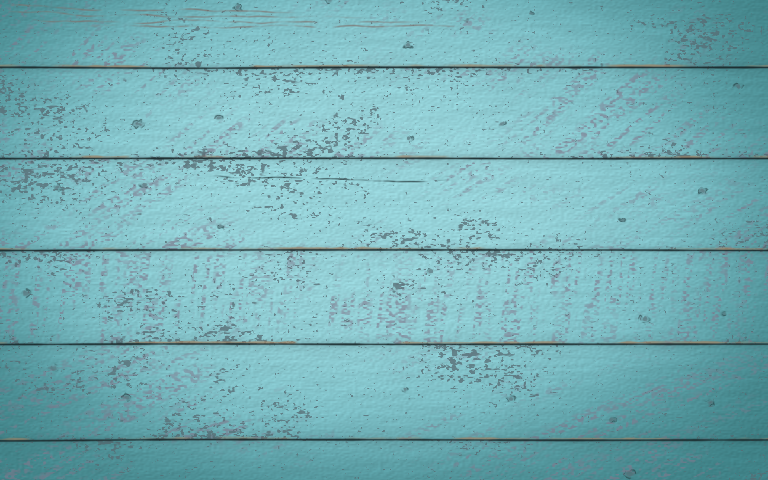
A Shadertoy shader for this texture:

```glsl
const vec3 PAINT_LIGHT = vec3(0.585, 0.82, 0.845);
const vec3 PAINT_MID = vec3(0.43, 0.70, 0.73);
const vec3 PAINT_DARK = vec3(0.25, 0.51, 0.53);
const vec3 WORN_GREY = vec3(0.34, 0.42, 0.45);
const vec3 WORN_MAUVE = vec3(0.50, 0.47, 0.55);
const vec3 BARE_WOOD = vec3(0.66, 0.55, 0.43);
const vec3 GAP_COLOR = vec3(0.10, 0.16, 0.17);

float hash(vec2 c) {
    vec3 q = fract(vec3(c.xyx) * 0.1031);
    q += dot(q, q.yzx + 33.33);
    return fract((q.x + q.y) * q.z);
}

float noise(vec2 p) {
    vec2 i = floor(p), f = fract(p);
    f = f * f * (3.0 - 2.0 * f);
    return mix(mix(hash(i), hash(i + vec2(1, 0)), f.x),
               mix(hash(i + vec2(0, 1)), hash(i + vec2(1, 1)), f.x), f.y);
}

float fbm(vec2 p) {
    float sum = 0.0, amp = 0.5;
    for (int i = 0; i < 4; i++) {
        sum += amp * noise(p);
        p = p * 2.03 + 17.1;
        amp *= 0.5;
    }
    return sum;
}

float line(float d, float halfWidth, float px) {
    return 1.0 - smoothstep(halfWidth - px, halfWidth + px, abs(d));
}

// Height of the gap under board k
float seamHeight(float k, float x) {
    return 0.083 + 0.194 * k + 0.0018 * k * (4.0 - k)
         + 0.003 * (noise(vec2(x * 2.5, k * 7.3)) - 0.5);
}

// Wavering horizontal split between two ends
float crack(vec2 p, vec2 a, vec2 b, float width, float px) {
    float t = (p.x - a.x) / (b.x - a.x);
    float ends = smoothstep(0.0, 0.06, t) * smoothstep(1.0, 0.85, t);
    float y = mix(a.y, b.y, t) + 0.03 * (fbm(vec2(p.x * 5.0, a.y * 40.0)) - 0.47);
    float pieces = smoothstep(0.25, 0.65, fbm(vec2(p.x * 22.0, a.y * 50.0)));
    return line(p.y - y, width, px) * ends * pieces;
}

// x: dark rim, y: worn core
vec2 knot(vec2 p, float board, float base, float px) {
    float cell = floor(p.x / 0.2);
    vec2 seed = vec2(cell + 5.0, board * 13.0 + 29.0);
    vec2 center = vec2((cell + 0.2 + 0.6 * hash(seed)) * 0.2,
                       base + 0.03 + 0.13 * hash(seed + 41.0));
    float radius = mix(0.004, 0.010, hash(seed + 73.0));
    float d = length((p - center) * vec2(0.85, 1.15)) + 0.006 * (noise(p * 180.0) - 0.5);
    float present = step(0.38, hash(seed + 97.0));
    float rim = line(d - radius, 0.0014, px) * smoothstep(0.2, 0.7, noise(p * 120.0));
    return present * vec2(rim, 1.0 - smoothstep(radius * 0.3, radius, d));
}

// Broken strokes left across the grain
float sawMarks(vec2 p, float slant) {
    float across = (p.x - slant * p.y) / sqrt(1.0 + slant * slant);
    float strokes = smoothstep(0.35, 0.8, noise(vec2(across * 120.0, p.y * 11.0)));
    float ticks = smoothstep(0.42, 0.8, noise(p * vec2(150.0, 270.0)));
    return strokes * ticks;
}

// Sparse paint loss; larger scale gives smaller chips
float chips(vec2 p, vec2 scale, float threshold) {
    float n = 0.7 * noise(p * scale) + 0.3 * noise(p * scale * 2.3 + 9.0);
    return smoothstep(threshold, threshold + 0.12, n);
}

vec3 paintShade(vec2 p, float aspect) {
    float r = length((p - vec2(0.47 * aspect, 0.56)) / vec2(0.6 * aspect, 0.62));
    r += 0.12 * (fbm(p * vec2(2.0, 5.0)) - 0.47);
    vec3 shade = mix(PAINT_LIGHT, PAINT_MID, smoothstep(0.25, 1.0, r));
    return mix(shade, PAINT_DARK, smoothstep(0.64, 1.18, r));
}

void mainImage(out vec4 fragColor, in vec2 fragCoord) {
    vec2 p = fragCoord / iResolution.y;
    float px = 1.0 / iResolution.y;

    // Board index and distances to its edges
    float board = floor((p.y - 0.083) / 0.194);
    board += step(seamHeight(board + 1.0, p.x), p.y) - step(p.y, seamHeight(board, p.x));
    float base = seamHeight(board, p.x);
    float above = p.y - base;
    float below = seamHeight(board + 1.0, p.x) - p.y;
    float edge = min(above, below);
    vec2 q = p + vec2(board * 3.7 + 11.0, board * 1.3 + 7.0);

    // Painted surface with grain and brush relief
    vec3 color = paintShade(p, iResolution.x / iResolution.y);
    float grain = fbm(q * vec2(12.0, 130.0)) - 0.47;
    vec2 bump = q * vec2(170.0, 270.0);
    float relief = noise(bump) - noise(bump + vec2(0.5, -0.7));
    color *= 1.0 + 0.09 * grain + 0.075 * relief;

    // Saw marks: upright on one board, oblique and low on the rest
    float sawn = line(board - 1.0, 0.5, 0.01);
    float slant = mix(0.9 + 1.5 * hash(vec2(board + 3.0, 8.0)), 0.12, sawn);
    float patchiness = fbm(q * vec2(3.0, 7.0)) + 0.12 * sawn + 0.08 * exp(-above * 25.0);
    float patches = smoothstep(0.4, 0.66, patchiness);
    color = mix(color, WORN_MAUVE, 0.62 * patches * sawMarks(q, slant));

    // Fine specks everywhere, chips in worn patches and along edges
    float wear = fbm(q * vec2(4.0, 9.0) + 51.0) + 0.1 * exp(-edge * 90.0);
    float worn = smoothstep(0.46, 0.72, wear);
    float specks = chips(q, vec2(150.0, 230.0), 0.80 - 0.2 * worn);
    float flakes = chips(q + 3.0, vec2(75.0, 130.0), 0.86 - 0.22 * worn);
    color = mix(color, WORN_GREY, 0.75 * max(specks, flakes));

    // Knots and splits
    vec2 k = knot(p, board, base, px);
    color = mix(color, WORN_GREY, 0.65 * k.y);
    color = mix(color, GAP_COLOR * 1.6, 0.75 * k.x);
    for (float i = 0.0; i < 4.0; i++) {
        float y = 0.981 - 0.011 * i;
        float split = crack(p, vec2(-0.1 + 0.08 * i, y), vec2(0.66 + 0.12 * i, y - 0.004), 0.0014, px);
        color = mix(color, mix(BARE_WOOD, WORN_MAUVE, 0.5) * 0.85, 0.75 * split);
    }
    color = mix(color, GAP_COLOR, 0.8 * crack(p, vec2(0.44, 0.638), vec2(0.96, 0.625), 0.0011, px));

    // Gaps, soft shadow and bare lower edges
    float ragged = noise(vec2(p.x * 45.0, board * 19.0));
    float bare = smoothstep(0.4, 0.62, fbm(vec2(p.x * 9.0, board * 23.0 + 105.0)));
    color *= 1.0 - 0.14 * exp(-edge * 150.0);
    color = mix(color, BARE_WOOD * 0.95, 0.75 * bare * line(above - 0.003, 0.0005 + 0.003 * ragged, px));
    float seam = board + step(below, above);
    float gapWidth = 0.0008 + 0.0018 * fbm(vec2(p.x * 18.0, seam * 11.0 + 40.0));
    color = mix(color, GAP_COLOR, 0.92 * line(edge, gapWidth, px));

    fragColor = vec4(clamp(color, 0.0, 1.0), 1.0);
}
```
